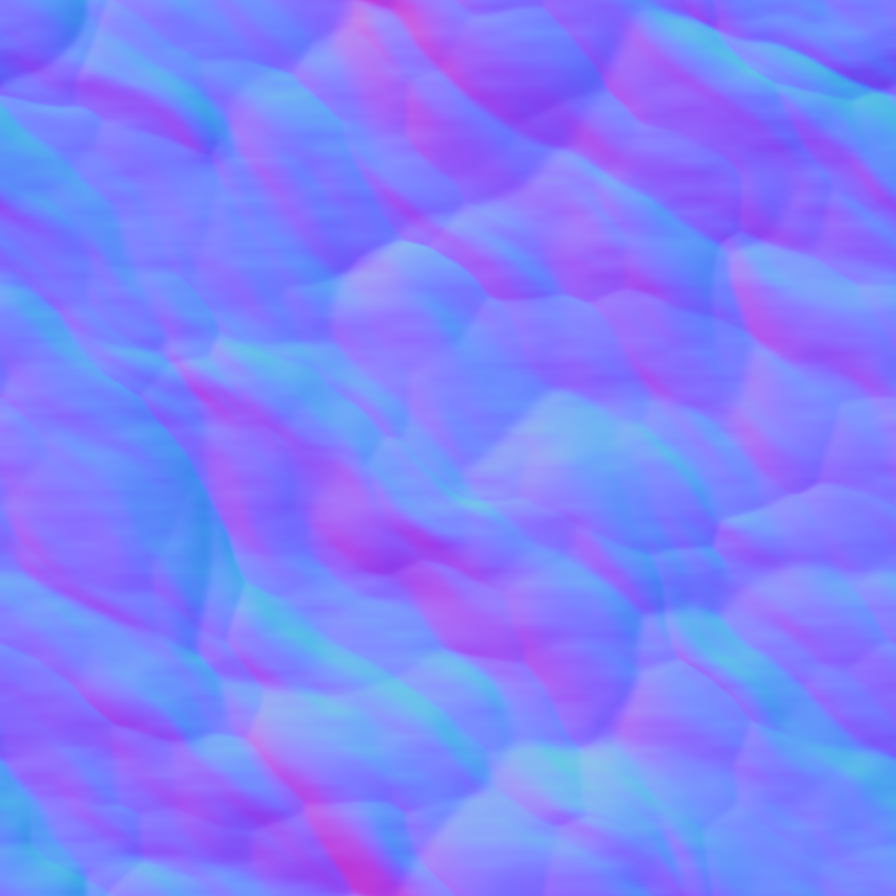
Write a WebGL 1 fragment shader that draws this texture map.

```glsl
precision highp float;
// Tiling normal map of weathered rock: soft pillows split by slanting creases.

uniform vec2 u_resolution;

const float LARGE_CELLS = 6.0;              // pillows per canvas side
const float SMALL_CELLS = 11.0;
const float LARGE_RELIEF = 0.19;
const float SMALL_RELIEF = 0.11;
const float CREASE_SHARPNESS = 20.0;
const float CELL_LIFT = 0.25;               // uneven pillow heights and sizes
const vec2 ACROSS_GRAIN = vec2(0.6, 0.8);   // pillows are longest at right angles to this
const float CURVE_ACROSS = 1.5;
const float CURVE_ALONG = 0.6;

const vec2 BROAD_REPEATS = vec2(4.0, 3.0);
const vec2 WRINKLE_REPEATS = vec2(19.0, 13.0);
const vec2 STREAK_REPEATS = vec2(22.0, 70.0);
const float BROAD_RELIEF = 0.30;
const float WRINKLE_RELIEF = 0.12;
const float STREAK_RELIEF = 0.05;

const float WARP_REPEATS = 6.0;
const float WARP_AMOUNT = 0.05;
const float RIPPLE_REPEATS = 17.0;
const float RIPPLE_AMOUNT = 0.012;
const float SLOPE_STEP = 0.002;

float hash(vec2 p) {
  return fract(sin(dot(p, vec2(127.1, 311.7))) * 43758.5453);
}

// Wraps whole-number lattice ids to the given period.
vec2 wrap(vec2 id, vec2 period) {
  return id - period * floor((id + 0.5) / period);
}

// Smooth value noise that repeats over the unit square.
float noise(vec2 p, vec2 repeats, float seed) {
  vec2 q = p * repeats;
  vec2 id = floor(q);
  vec2 f = q - id;
  f = f * f * f * (f * (f * 6.0 - 15.0) + 10.0);
  vec2 lo = wrap(id, repeats) + seed;
  vec2 hi = wrap(id + 1.0, repeats) + seed;
  return mix(mix(hash(lo), hash(vec2(hi.x, lo.y)), f.x),
             mix(hash(vec2(lo.x, hi.y)), hash(hi), f.x), f.y);
}

vec2 noiseOffset(vec2 p, float repeats, float seed) {
  return vec2(noise(p, vec2(repeats), seed),
              noise(p, vec2(repeats), seed + 31.0)) - 0.5;
}

// Soft maximum of stretched paraboloids, one per jittered cell.
float pillows(vec2 p, float cells, float seed) {
  vec2 q = p * cells;
  vec2 base = floor(q);
  float sum = 0.0;
  for (int j = -2; j <= 2; j++) {
    for (int i = -2; i <= 2; i++) {
      vec2 id = base + vec2(float(i), float(j));
      vec2 key = wrap(id, vec2(cells)) + seed;
      vec2 jitter = vec2(hash(key), hash(key + 57.0));
      vec2 d = id + jitter - q;
      float across = dot(d, ACROSS_GRAIN);
      float along = dot(d, vec2(-ACROSS_GRAIN.y, ACROSS_GRAIN.x));
      float drop = CURVE_ACROSS * across * across + CURVE_ALONG * along * along;
      drop -= CELL_LIFT * hash(key + 91.0);
      sum += exp(-CREASE_SHARPNESS * drop);
    }
  }
  return log(sum) / (CREASE_SHARPNESS * cells);
}

float height(vec2 p) {
  // Bend the outlines so that no crease stays straight.
  vec2 w = p + WARP_AMOUNT * noiseOffset(p, WARP_REPEATS, 3.0)
             + RIPPLE_AMOUNT * noiseOffset(p, RIPPLE_REPEATS, 11.0);
  float h = LARGE_RELIEF * pillows(w, LARGE_CELLS, 5.0)
          + SMALL_RELIEF * pillows(w, SMALL_CELLS, 23.0);

  // A whole-number shear slants the noise and still tiles.
  vec2 slanted = vec2(w.x + w.y, w.y);
  h += BROAD_RELIEF * noise(slanted, BROAD_REPEATS, 41.0) / BROAD_REPEATS.x;
  h += WRINKLE_RELIEF * noise(slanted, WRINKLE_REPEATS, 67.0) / WRINKLE_REPEATS.x;

  // Faint level streaks.
  h += STREAK_RELIEF * noise(p, STREAK_REPEATS, 83.0) / STREAK_REPEATS.y;
  return h;
}

void main() {
  vec2 p = gl_FragCoord.xy / u_resolution;
  float h = height(p);
  vec2 slope = vec2(height(p + vec2(SLOPE_STEP, 0.0)) - h,
                    height(p + vec2(0.0, SLOPE_STEP)) - h) / SLOPE_STEP;
  // Red grows on left flanks, green on upper flanks.
  vec3 normal = normalize(vec3(slope.x, -slope.y, 1.0));
  gl_FragColor = vec4(normal * 0.5 + 0.5, 1.0);
}
```
